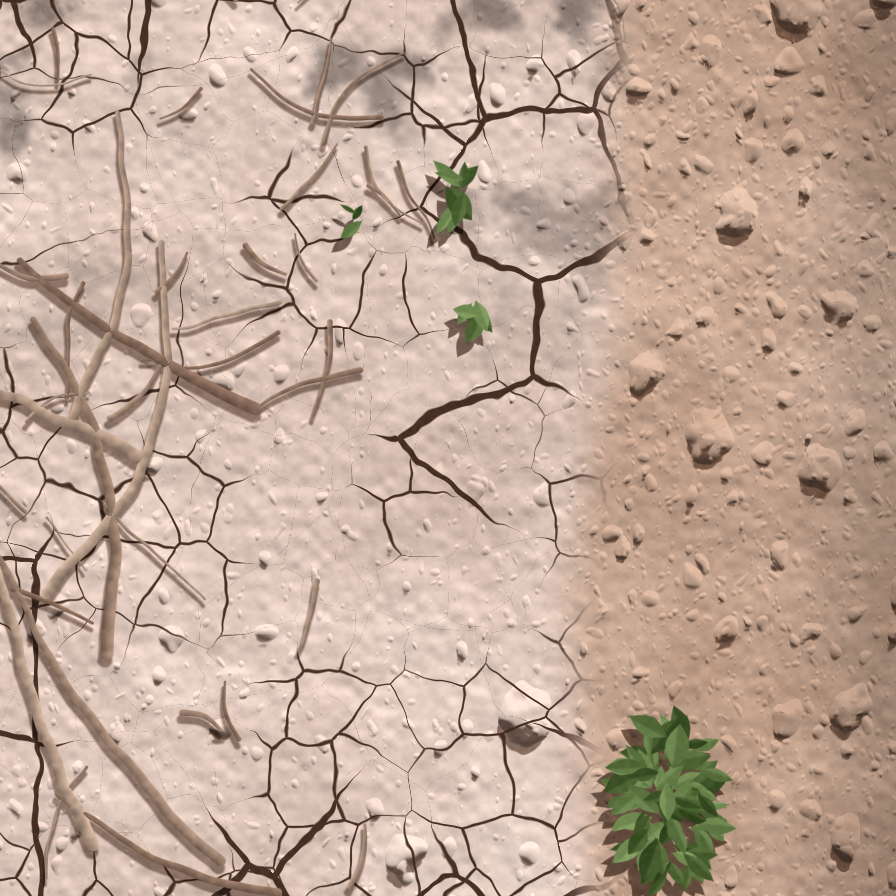
A WebGL 2 fragment shader for this texture:

```glsl
#version 300 es
precision highp float;
// Dry cracked mud on the left meeting loose crumbly soil on the right.
// A height field of noise and clods is lit from above with short cast shadows;
// Voronoi cracks, bent twigs and leafy plants are layered over it.
uniform vec2 u_resolution;
out vec4 fragColor;

const vec2 LIGHT = vec2(0.24, 0.97);

float hash(vec2 p) { return fract(sin(dot(p, vec2(127.1, 311.7))) * 43758.5453); }
vec2 hash2(vec2 p) { return vec2(hash(p), hash(p + 17.3)); }

float noise(vec2 p) {
  vec2 i = floor(p), f = fract(p);
  f = f * f * (3.0 - 2.0 * f);
  return mix(mix(hash(i), hash(i + vec2(1, 0)), f.x),
             mix(hash(i + vec2(0, 1)), hash(i + vec2(1, 1)), f.x), f.y);
}

float fbm(vec2 p) {
  float sum = 0.0, amp = 0.5;
  for (int i = 0; i < 4; i++) {
    sum += amp * noise(p);
    p = mat2(1.6, 1.2, -1.2, 1.6) * p + 3.7;
    amp *= 0.5;
  }
  return sum;
}

// 0 on the mud crust, 1 on the loose soil
float soilMask(vec2 p) { return smoothstep(0.62, 0.70, p.x + 0.06 * (noise(p * 6.0) - 0.5)); }

// Scattered domes, n cells across the canvas
float clods(vec2 p, float n, float mudShare, float soilShare) {
  p *= n;
  float h = 0.0;
  for (int k = 0; k < 9; k++) {
    vec2 cell = floor(p) + vec2(k % 3 - 1, k / 3 - 1);
    float share = mix(mudShare, soilShare, smoothstep(0.60, 0.70, cell.x / n));
    if (hash(cell + n) > share) continue;
    vec2 d = p - cell - hash2(cell + n + 3.0);
    d.x *= 0.9 + 0.5 * hash(cell + 9.0);
    float size = hash(cell + 5.0);
    float r = mix(0.16, 0.48, size * size);
    h = max(h, r - dot(d, d) / r);
  }
  return h / n;
}

float height(vec2 p) {
  vec2 q = p + 0.012 * (vec2(noise(p * 55.0), noise(p * 55.0 + 40.0)) - 0.5);
  float h = 0.022 * fbm(p * 11.0) + 0.0035 * noise(p * 85.0);
  h += 0.65 * clods(q, 13.0, 0.04, 0.22);
  h += 0.60 * clods(q, 36.0, 0.16, 0.45);
  return h + 0.50 * clods(q, 88.0, 0.22, 0.65);
}

// Distance to the nearest cell border, in canvas units
float crackDistance(vec2 p, float n) {
  p *= n;
  vec2 near = vec2(9), next = vec2(9);
  for (int k = 0; k < 9; k++) {
    vec2 cell = floor(p) + vec2(k % 3 - 1, k / 3 - 1);
    vec2 d = cell + 0.1 + 0.8 * hash2(cell + n) - p;
    if (dot(d, d) < dot(near, near)) { next = near; near = d; }
    else if (dot(d, d) < dot(next, next)) next = d;
  }
  return dot(0.5 * (near + next), normalize(next - near)) / n;
}

// x: distance to the closest twig, y: position across it, z: its tone
vec3 twigs(vec2 p) {
  vec3 best = vec3(1, 0, 0);
  for (int i = 0; i < 46; i++) {
    vec2 seed = vec2(i, 4.7);
    bool main = i < 8;
    vec2 start = hash2(seed) * (main ? vec2(0.34, 0.9) : vec2(0.46, 1.05));
    if (!main) start.y = 1.05 - start.y * start.y;
    float angle = (main ? 1.1 + 1.7 * hash(seed + 2.0) : 6.28 * hash(seed + 2.0));
    float len = main ? 0.25 + 0.25 * hash(seed + 6.0) : 0.04 + 0.12 * hash(seed + 6.0);
    float width = main ? 0.0045 + 0.003 * hash(seed + 8.0) : 0.0012 + 0.0028 * hash(seed + 8.0);
    vec2 dir = vec2(cos(angle), sin(angle)), d = p - start;
    float along = dot(d, dir), u = clamp(along, 0.0, len);
    float side = dot(d, vec2(-dir.y, dir.x)) - 0.008 * (noise(vec2(u * 28.0, i)) - 0.5);
    side -= len * 0.3 * (hash(seed + 11.0) - 0.5) * sin(3.14 * u / len);
    float dist = length(vec2(along - u, side)) - width * (1.0 - 0.5 * u / len);
    if (dist < best.x) best = vec3(dist, side / width * sign(dir.x), hash(seed + 13.0));
  }
  return best;
}

// Pointed leaves strewn over an ellipse; alpha is the coverage
vec4 plant(vec2 p, vec2 centre, vec2 extent, int count, float size, vec4 under) {
  if (any(greaterThan(abs(p - centre), extent + size * 1.5))) return under;
  for (int i = 0; i < count; i++) {
    vec2 seed = vec2(i, 2.3) + centre * 50.0;
    float turn = 6.28 * hash(seed), angle = turn + 1.6 * (hash(seed + 4.0) - 0.5);
    vec2 dir = vec2(cos(angle), sin(angle));
    vec2 d = p - centre - extent * sqrt(hash(seed + 1.0)) * vec2(cos(turn), sin(turn));
    float len = size * (0.6 + 0.7 * hash(seed + 3.0));
    float u = dot(d, dir) / len + 0.5, v = dot(d, vec2(-dir.y, dir.x));
    float edge = len * (0.13 + 0.15 * hash(seed + 7.0)) * sin(3.14 * clamp(u, 0.0, 1.0)) - abs(v);
    float tone = hash(seed + 5.0) * 0.9 + 0.25 * smoothstep(0.0, 0.004, v);
    vec3 green = mix(vec3(0.18, 0.26, 0.10), vec3(0.49, 0.59, 0.36), tone);
    under = mix(under, vec4(green, 1), smoothstep(0.0, 0.0025, edge));
  }
  return under;
}

vec4 plants(vec2 p) {
  vec4 c = plant(p, vec2(0.745, 0.105), vec2(0.058, 0.095), 95, 0.042, vec4(0));
  c = plant(p, vec2(0.510, 0.785), vec2(0.022, 0.040), 8, 0.042, c);
  c = plant(p, vec2(0.525, 0.655), vec2(0.020, 0.025), 7, 0.036, c);
  return plant(p, vec2(0.394, 0.758), vec2(0.008, 0.018), 4, 0.034, c);
}

void main() {
  vec2 p = gl_FragCoord.xy / u_resolution.y;
  float soil = soilMask(p), h = height(p);

  // Ground colour, with stained litter towards the upper left
  vec3 mud = mix(vec3(0.80, 0.70, 0.645), vec3(0.91, 0.825, 0.78), fbm(p * 7.0 + 5.0) * 1.2);
  vec3 loose = mix(vec3(0.68, 0.55, 0.465), vec3(0.86, 0.74, 0.66), fbm(p * 9.0));
  loose *= 1.0 - 0.16 * smoothstep(0.85, 1.0, p.x);
  vec3 color = mix(mud, loose, soil);
  float litter = smoothstep(0.48, 0.68, fbm(p * 13.0 + 8.0)) * smoothstep(0.5, 0.9, p.y) * (1.0 - soil);
  color *= 1.0 - 0.35 * litter;

  // Relief and cast shadows
  float slope = (h - height(p + LIGHT * 0.003)) / 0.003;
  color *= 1.0 + 0.27 * clamp(slope, -1.3, 0.6);
  float shadow = 0.0;
  for (float s = 0.004; s < 0.02; s *= 2.1)
    shadow = max(shadow, smoothstep(0.0, 0.003, height(p + LIGHT * s) - h - s * 0.42));
  color = mix(color, color * vec3(0.52, 0.45, 0.41), shadow * 0.85);

  // Broad cracks and hairlines, broken up by noise
  vec2 q = p + 0.045 * (vec2(fbm(p * 12.0), fbm(p * 12.0 + 30.0)) - 0.5);
  float broad = 0.0042 * smoothstep(0.36, 0.75, noise(p * 6.0 + 2.0));
  float fine = 0.0019 * smoothstep(0.42, 0.75, noise(p * 9.0 + 7.0));
  float gap = max(broad - crackDistance(q, 5.5), fine - crackDistance(q + 0.3, 13.0));
  color = mix(color, vec3(0.24, 0.155, 0.115), smoothstep(-0.0006, 0.0014, gap) * (1.0 - soil) * 0.95);

  // Twigs above their shadows
  float twigShade = 1.0 - smoothstep(-0.001, 0.003, twigs(p + LIGHT * 0.008).x);
  color *= 1.0 - vec3(0.38, 0.43, 0.46) * twigShade;
  vec3 twig = twigs(p);
  vec3 bark = mix(vec3(0.56, 0.44, 0.37), vec3(0.76, 0.65, 0.57), twig.z);
  bark *= 0.9 + 0.22 * clamp(twig.y, -1.0, 1.0) + 0.2 * (noise(p * 130.0) - 0.5);
  color = mix(color, bark, 1.0 - smoothstep(-0.001, 0.001, twig.x));

  // Plants above their shadows
  color *= 1.0 - vec3(0.5, 0.55, 0.58) * plants(p + LIGHT * 0.016 + vec2(0.006, 0)).a;
  vec4 leaves = plants(p);
  color = mix(color, leaves.rgb / max(leaves.a, 0.001), leaves.a);

  color += 0.04 * (noise(p * 240.0) - 0.5);
  fragColor = vec4(color, 1);
}
```
